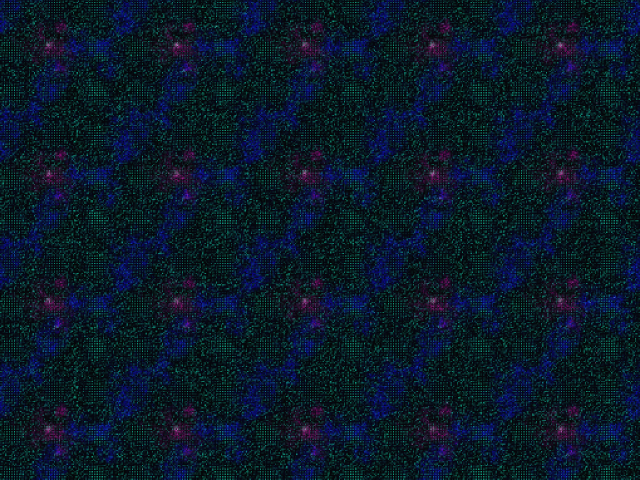
Give the GLSL for this pattern, as a Shadertoy shader.

```glsl
// Tiled nebula: teal dot lattice with slanted streaks, faint blue cloud and magenta knots.

const float TILES_ACROSS = 5.0;    // repeats over the canvas width
const float CELLS = 102.0;         // dot cells along one tile
const float PATCH = 34.0;          // cells between lattice centres, three per tile
const vec2 PATCH_PHASE = vec2(9.0, 2.0);
const float CHIRP = 0.03;          // phase curvature of the lattice
const float SCATTER = 0.35;        // random phase between the lattice centres
const float STREAK_PITCH = 4.0;    // cells between slanted streaks
const float NOISE_PERIOD = 6.0;    // noise lattice points along one tile
const float WARP = 0.15;           // raggedness of the cloud edges
const vec2 KNOT = vec2(0.38, 0.40);
const vec2 SMALL_KNOT = vec2(0.44, 0.20);
const vec3 BASE = vec3(0.02, 0.024, 0.03);
const vec3 TEAL = vec3(0.04, 0.48, 0.38);
const vec3 BLUE = vec3(0.02, 0.01, 0.50);
const vec3 MAGENTA = vec3(0.50, 0.03, 0.36);
const vec3 PALE = vec3(0.42, 0.36, 0.42);
const float TAU = 6.28319;
const int AA = 2;                  // samples per pixel side

// Centre and radius of the blue puffs, following a closed chain over the tile
const vec3 PUFFS[9] = vec3[9](
    vec3(0.04, 0.71, 0.13), vec3(0.13, 0.81, 0.08), vec3(0.25, 0.90, 0.08),
    vec3(0.37, 0.05, 0.09), vec3(0.41, 0.19, 0.08), vec3(0.62, 0.36, 0.08),
    vec3(0.76, 0.39, 0.08), vec3(0.86, 0.29, 0.08), vec3(0.96, 0.57, 0.10));

float hash(vec2 p) {
    vec3 q = fract(p.xyx * 0.1031);
    q += dot(q, q.yzx + 33.33);
    return fract((q.x + q.y) * q.z);
}

// Gradient noise that wraps after `period` lattice points
float cornerSlope(vec2 id, vec2 offset, float period) {
    float angle = TAU * hash(mod(id, period) + period * 7.3);
    return dot(vec2(cos(angle), sin(angle)), offset);
}

float gradientNoise(vec2 p, float period) {
    vec2 i = floor(p), f = fract(p);
    vec2 u = f * f * f * (f * (f * 6.0 - 15.0) + 10.0);
    vec2 e = vec2(1.0, 0.0);
    float low = mix(cornerSlope(i, f, period), cornerSlope(i + e, f - e, period), u.x);
    float high = mix(cornerSlope(i + e.yx, f - e.yx, period),
                     cornerSlope(i + 1.0, f - 1.0, period), u.x);
    return mix(low, high, u.y);
}

float fbm(vec2 p) {
    float sum = 0.0, gain = 1.0, period = NOISE_PERIOD;
    for (int k = 0; k < 4; k++) {
        sum += gain * gradientNoise(p * period, period);
        gain *= 0.65;
        period *= 2.0;
    }
    return sum;
}

// Soft round spot, wrapped over the tile edges
float spot(vec2 p, vec2 centre, float radius) {
    vec2 d = fract(p - centre + 0.5) - 0.5;
    return exp(-dot(d, d) / (radius * radius));
}

// Dot lattice at each centre, breaking into short slanted streaks around it
float latticeDot(vec2 cell, float grain, float fleck) {
    vec2 q = mod(cell - PATCH_PHASE + 0.5 * PATCH, PATCH) - 0.5 * PATCH;
    float away = max(abs(q.x), abs(q.y));
    float scatter = smoothstep(3.0, 11.0, away);
    vec2 jitter = vec2(grain, hash(cell + 41.7)) - 0.5;
    vec2 phase = 0.5 * TAU * q + CHIRP * (q * q + q.x * q.y);
    vec2 wave = 0.5 + 0.5 * cos(phase + TAU * SCATTER * scatter * jitter);
    float dots = smoothstep(0.03, 0.85, wave.x * wave.y);

    float slant = 0.5 + 0.5 * cos(TAU * (q.x - q.y) / STREAK_PITCH + 4.0 * jitter.y);
    float streak = smoothstep(0.5, 0.95, slant) * smoothstep(0.3, 0.6, fleck);
    float ring = smoothstep(8.0, 11.0, away) * (1.0 - smoothstep(13.0, 16.0, away));
    return mix(dots, streak, 0.65 * scatter) * (1.0 - 0.25 * ring);
}

vec3 speckle(vec2 p, float blue, float magenta, float core) {
    vec2 cell = floor(p * CELLS);
    float grain = hash(cell + 3.1);
    float fleck = hash(cell + 87.9);
    float teal = latticeDot(cell, grain, fleck) * mix(0.6, 1.2, fleck);
    teal *= (1.0 - 0.5 * blue) * (1.0 - 0.75 * magenta);

    float glint = hash(cell + 23.6);
    vec3 color = BASE + TEAL * teal;
    color += BLUE * blue * mix(0.15, 1.0, glint);
    color += MAGENTA * magenta * mix(0.15, 1.0, grain * grain);
    color += PALE * core * mix(0.25, 1.0, fleck);
    color += PALE * 0.6 * step(0.9994, hash(cell + 151.3));   // stray stars
    return color;
}

void mainImage(out vec4 fragColor, in vec2 fragCoord) {
    float toTile = TILES_ACROSS / iResolution.x;
    vec2 p = fragCoord * toTile;

    // Clouds
    vec2 warped = p + WARP * vec2(fbm(p), fbm(p + vec2(0.37, 0.61)));
    float wisps = fbm(p + vec2(0.19, 0.83));
    float blue = 0.0;
    for (int k = 0; k < PUFFS.length(); k++)
        blue += spot(warped, PUFFS[k].xy, PUFFS[k].z);
    blue = clamp(blue * (0.68 + 0.9 * wisps) + 0.08 + 0.12 * wisps, 0.0, 1.0);
    float knots = spot(warped, KNOT, 0.13) + 0.4 * spot(warped, SMALL_KNOT, 0.05)
                + 0.5 * spot(warped, KNOT + vec2(0.11, 0.13), 0.07);
    float magenta = clamp(knots * (0.85 + 1.3 * wisps), 0.0, 1.0);
    float core = spot(p, KNOT, 0.022) + 0.4 * spot(p, SMALL_KNOT, 0.016);

    // Dots, averaged over the pixel
    vec3 color = vec3(0.0);
    for (int k = 0; k < AA * AA; k++) {
        vec2 shift = (vec2(k % AA, k / AA) + 0.5) / float(AA) - 0.5;
        color += speckle(p + shift * toTile, blue, magenta, core);
    }
    fragColor = vec4(color / float(AA * AA), 1.0);
}
```
